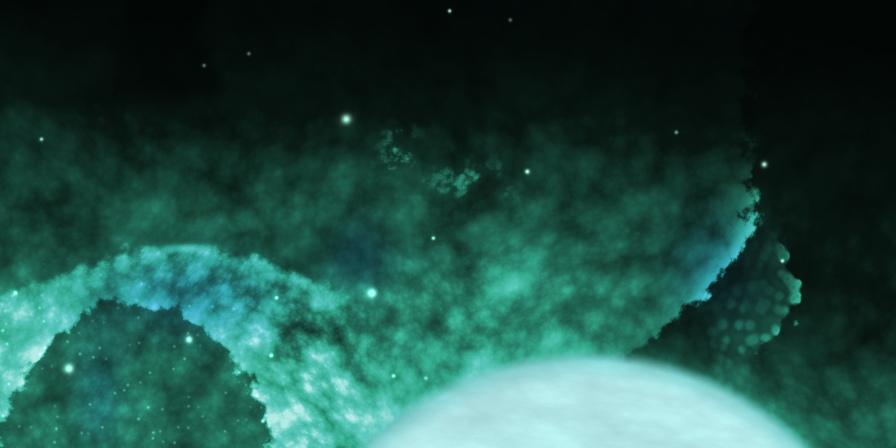
Reproduce this background procedurally as a Shadertoy shader.

```glsl
// Emerald nebula with a bubble-shaped cloud, lit dust ridges and a pale rising planet.

// Coordinates: y runs 0..1, x runs 0..2 on a 2:1 canvas.
const vec2 PLANET_CENTER = vec2(1.305, -0.49);
const float PLANET_RADIUS = 0.70;
const vec2 BUBBLE_CENTER = vec2(0.30, -0.04);
const vec2 BUBBLE_SIZE = vec2(0.30, 0.345);
const vec2 RIDGE_TOP = vec2(0.40, 0.447);
const vec2 CORE_CENTER = vec2(1.04, 0.31);
const float RIDGE_BEND = 0.75;
const float NOISE_MEAN = 0.41;
const float STAR_CELL = 0.13;
const float DUST_CELL = 0.027;
const vec3 PLANET_COLOR = vec3(0.71, 0.92, 0.92);
const vec3 PLANET_SHADE = vec3(0.46, 0.80, 0.80);
const vec3 STAR_COLOR = vec3(0.72, 1.0, 0.88);
const vec3 BLUE_TINT = vec3(0.90, 0.94, 1.22);

// Gas colours from void to brightest, one per light level.
const vec3 GAS[7] = vec3[7](
    vec3(0.005, 0.018, 0.016), vec3(0.03, 0.09, 0.07), vec3(0.08, 0.25, 0.20),
    vec3(0.13, 0.43, 0.35), vec3(0.20, 0.67, 0.55), vec3(0.34, 0.78, 0.73),
    vec3(0.70, 0.92, 0.90));

// Main stars: position and radius.
const vec3 STARS[6] = vec3[6](
    vec3(0.773, 0.734, 0.010), vec3(0.830, 0.346, 0.009), vec3(0.154, 0.177, 0.010),
    vec3(0.422, 0.242, 0.007), vec3(1.706, 0.633, 0.006), vec3(1.177, 0.617, 0.005));

vec2 hash2(vec2 p) {
    return fract(sin(vec2(dot(p, vec2(127.1, 311.7)), dot(p, vec2(269.5, 183.3)))) * 43758.5);
}

// Smooth cellular noise, about 0..1 and bright at the cell points.
float cells(vec2 p) {
    vec2 id = floor(p), f = fract(p);
    float sum = 0.0;
    for (int j = -1; j <= 1; j++)
        for (int i = -1; i <= 1; i++) {
            vec2 o = vec2(i, j);
            sum += exp(-8.0 * length(o + hash2(id + o) - f));
        }
    return 1.0 + 1.7 * log(sum) / 8.0;
}

// Layered cells, centred on zero.
float clouds(vec2 p) {
    float sum = 0.0, amp = 0.5;
    for (int i = 0; i < 5; i++) {
        sum += amp * (cells(p) - NOISE_MEAN);
        p = mat2(1.6, 1.2, -1.2, 1.6) * p + 7.3;
        amp *= 0.55;
    }
    return sum;
}

float blob(vec2 p, vec2 center, vec2 size) {
    vec2 d = (p - center) / size;
    return exp(-dot(d, d));
}

float band(float lo, float hi, float soft, float v) {
    return smoothstep(lo - soft, lo + soft, v) * (1.0 - smoothstep(hi - soft, hi + soft, v));
}

vec3 gasColor(float level) {
    vec3 c = GAS[0];
    for (int i = 1; i < 7; i++) c = mix(c, GAS[i], clamp(level - float(i - 1), 0.0, 1.0));
    return c;
}

// One hashed speck per grid cell; only a share of the cells is lit.
float specks(vec2 p, float size, float radius, float share) {
    vec2 id = floor(p / size), h = hash2(id + 31.0);
    vec2 d = p - (id + 0.2 + 0.6 * hash2(id)) * size;
    return step(h.x, share) * (0.3 + 0.7 * h.y) * exp(-dot(d, d) / (radius * radius));
}

void mainImage(out vec4 fragColor, in vec2 fragCoord) {
    vec2 p = fragCoord / iResolution.y;
    vec2 warp = sin(p.yx * 7.0 + sin(p * 5.0 + 1.0)) + 0.4 * sin(p.yx * 17.0 + p * 6.0);
    float broad = clouds(p * 4.0 + 0.10 * warp);
    float fine = clouds(p * 15.0 + 0.25 * warp + 20.0);
    float billow = cells(p * 32.0 + 0.3 * warp);

    // Base haze, central glow, dark lane and dark column
    float h = p.y + 0.05 * (p.x - 0.8);
    float level = mix(0.25, 2.55, 1.0 - smoothstep(0.38, 1.02, h));
    level += 1.4 * blob(p, CORE_CENTER, vec2(0.24, 0.19)) + 1.2 * blob(p, vec2(0.8, 0.1), vec2(0.28));
    level -= 0.9 * blob(p, vec2(0.80, 0.45), vec2(0.16, 0.07));
    level *= 1.0 + 0.65 * broad + 0.45 * fine;
    level *= 1.0 - 0.6 * band(0.27, 0.47, 0.03, p.x + 0.05 * broad) * smoothstep(0.70, 0.78, p.y + 0.1 * broad);

    // Arched ridge and the gas beneath it
    float below = RIDGE_TOP.y - RIDGE_BEND * pow(abs(p.x - RIDGE_TOP.x), 2.0) - p.y + 0.04 * broad + 0.03 * fine;
    float arch = smoothstep(-0.012, 0.018, below) * (1.0 - smoothstep(0.66, 0.92, p.x));
    level += arch * (0.6 + 1.1 * exp(-max(below, 0.0) * 24.0) + 2.2 * fine);
    level += 2.4 * blob(p, vec2(0.42, 0.445), vec2(0.06, 0.011));
    level += 1.2 * blob(p, vec2(0.02, 0.24), vec2(0.12)) + 1.1 * blob(p, vec2(0.68, 0.07), vec2(0.11, 0.07));

    // Bubble with a frayed bright rim
    float rim = 0.3 * (length((p - BUBBLE_CENTER) / BUBBLE_SIZE) - 1.0) + 0.05 * fine + 0.03 * broad;
    float outside = smoothstep(-0.009, 0.009, rim);
    level = mix(3.1 + 1.0 * broad + 1.5 * fine, level, outside);
    level += 1.9 * outside * exp(-max(rim, 0.0) * 19.0);

    // Right-hand dust wall: lit on its left side, dark behind
    float wall = 1.675 - 1.6 * pow(max(0.5 - p.y, 0.0), 1.5) - p.x + 0.06 * fine + 0.03 * broad;
    float front = smoothstep(-0.012, 0.012, wall);
    level *= mix(1.0, mix(0.52, 1.0, front), smoothstep(0.06, 0.28, p.y));
    level += (2.3 + 3.0 * fine) * front * exp(-max(wall, 0.0) * 22.0) * band(0.27, 0.56, 0.08, p.y);

    // Billowing clumps behind the wall
    float bank = 1.785 - 4.0 * pow(abs(p.y - 0.36), 2.0) - p.x + 0.03 * (billow - 0.5) + 0.03 * fine;
    float clump = smoothstep(-0.008, 0.010, bank) * exp(-max(bank, 0.0) * 22.0) * band(0.22, 0.45, 0.04, p.y);
    clump += 0.35 * blob(p, vec2(1.64, 0.25), vec2(0.05, 0.09));
    level += 3.6 * clump * mix(0.3, 1.0, smoothstep(0.1, 0.8, billow + 0.5 * fine));

    // Thin filaments high in the middle
    float wisps = blob(p, vec2(0.89, 0.66), vec2(0.035, 0.06)) + 0.8 * blob(p, vec2(1.05, 0.595), vec2(0.09, 0.04));
    level += 2.0 * wisps * smoothstep(0.0, 0.25, fine);

    // Planet halo, gas colour and blue patches
    float rise = length(p - PLANET_CENTER) - PLANET_RADIUS;
    level += 1.1 * exp(-max(rise, 0.0) * 24.0);
    vec3 color = gasColor(clamp(level, 0.0, 6.0));
    float blue = blob(p, vec2(0.42, 0.34), vec2(0.2, 0.09)) + blob(p, vec2(0.80, 0.43), vec2(0.07))
        + blob(p, vec2(1.60, 0.40), vec2(0.10, 0.13)) + 0.7 * blob(p, vec2(0.22, 0.12), vec2(0.05, 0.12));
    color *= mix(vec3(1.0), BLUE_TINT, clamp(blue, 0.0, 1.0));

    // Stars and dust specks
    float light = specks(p, STAR_CELL, 0.004, 0.12);
    light += 0.35 * specks(p, DUST_CELL, 0.003, 0.3) * (1.0 - smoothstep(0.3, 0.9, p.x)) * (1.0 - smoothstep(0.2, 0.5, p.y));
    for (int i = 0; i < 6; i++) {
        float d = length(p - STARS[i].xy) / STARS[i].z;
        light += 0.8 * exp(-d * d) + 0.12 * exp(-d);
    }
    color += STAR_COLOR * light;

    // Planet disc with faint slanted streaks
    float streaks = clouds(vec2(p.x * 5.0 - p.y * 6.0, p.y * 14.0 + p.x * 4.0));
    vec3 surface = mix(PLANET_COLOR, PLANET_SHADE, smoothstep(-0.07, 0.01, rise));
    surface *= 1.0 + 0.12 * streaks;
    color = mix(surface, color, smoothstep(-0.022, 0.014, rise));

    fragColor = vec4(clamp(color, 0.0, 1.0), 1.0);
}
```
